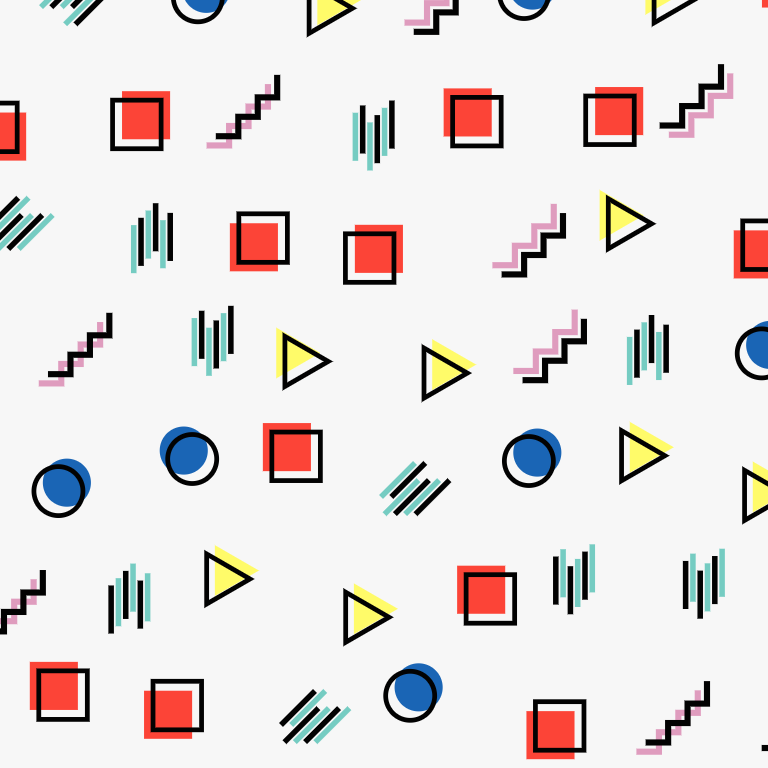
Reproduce this pattern procedurally as a WebGL 1 fragment shader.

```glsl
precision highp float;
// Retro confetti: offset squares, triangles, circles, bar groups and stairs scattered on off-white.

uniform vec2 u_resolution;

const vec3 PAPER  = vec3(0.968, 0.968, 0.968);
const vec3 INK    = vec3(0.008, 0.006, 0.006);
const vec3 RED    = vec3(0.99, 0.265, 0.215);
const vec3 YELLOW = vec3(1.0, 0.985, 0.41);
const vec3 BLUE   = vec3(0.10, 0.395, 0.71);
const vec3 TEAL   = vec3(0.46, 0.80, 0.76);
const vec3 PINK   = vec3(0.875, 0.61, 0.745);

const float CELL = 0.154;        // grid spacing, in canvas widths
const float JITTER = 0.38;       // full range of wandering, in cells
const float MOTIF = 0.1;         // motif unit, in canvas widths
const float HALF_LINE = 0.031;   // half outline width, in motif units

vec2 hash2(vec2 p) {
  vec3 h = fract(p.xyx * vec3(0.1031, 0.1030, 0.0973));
  h += dot(h, h.yzx + 33.33);
  return fract((h.xx + h.yz) * h.zy);
}

float coverage(float d, float pixel) {
  return clamp(0.5 - d / pixel, 0.0, 1.0);
}

// Distance fields; the box and the triangle keep sharp corners when outlined.
float boxField(vec2 p, vec2 halfSize) {
  vec2 d = abs(p) - halfSize;
  return max(d.x, d.y);
}

float triangleField(vec2 p, float inradius) {
  return max(-p.x, 0.5 * p.x + 0.866 * abs(p.y)) - inradius;
}

float outline(float d) {
  return abs(d) - HALF_LINE;
}

float stairsField(vec2 p, float tread, float halfWidth) {
  float d = 1e3;
  vec2 corner = vec2(-1.5 * tread);
  for (int i = 0; i < 3; i++) {
    vec2 flatMid = corner + vec2(0.5 * tread, 0.0);
    vec2 riserMid = corner + vec2(tread, 0.5 * tread);
    float reach = 0.5 * tread + halfWidth;
    d = min(d, boxField(p - flatMid, vec2(reach, halfWidth)));
    d = min(d, boxField(p - riserMid, vec2(halfWidth, reach)));
    corner += tread;
  }
  return d;
}

// Six staggered bars: x holds the coloured ones, y the black ones.
vec2 barsField(vec2 p, float parity) {
  vec2 d = vec2(1e3);
  for (int i = 0; i < 6; i++) {
    float n = float(i);
    float rise = 0.095 * n - 0.145 - 0.316 * step(3.5, n);
    vec2 mid = vec2(0.095 * (n - 2.5), rise);
    float bar = boxField(p - mid, vec2(0.036, 0.313));
    if (mod(n + parity, 2.0) < 0.5) d.x = min(d.x, bar);
    else d.y = min(d.y, bar);
  }
  return d;
}

// Paints one motif: a colour shape with a black partner over it.
vec3 paintMotif(vec3 base, vec2 p, vec2 cell, float pixel) {
  float kind = fract(dot(cell, vec2(0.755, 0.57)) + 0.4 * hash2(cell + 71.0).x);
  vec2 side = sign(hash2(cell + 23.0) - 0.5);
  vec2 drift = 0.06 * side;
  vec2 upDrift = vec2(0.055 * side.x, 0.055);
  vec2 d;
  vec3 tint;
  if (kind < 0.21) {
    tint = RED;
    d.x = boxField(p - drift, vec2(0.313));
    d.y = outline(boxField(p + drift, vec2(0.316)));
  } else if (kind < 0.44) {
    tint = YELLOW;
    d.x = triangleField(p - upDrift, 0.191);
    d.y = outline(triangleField(p + upDrift, 0.188));
  } else if (kind < 0.58) {
    tint = BLUE;
    d.x = length(p - upDrift) - 0.313;
    d.y = outline(length(p + upDrift) - 0.319);
  } else if (kind < 0.79) {
    tint = TEAL;
    vec2 q = p * side.x;
    vec2 diagonal = vec2(q.x - q.y, q.x + q.y) * 0.7071;
    bool tilted = hash2(cell + 47.0).x < 0.24;
    d = barsField(tilted ? diagonal : q, step(0.0, side.y));
  } else {
    tint = PINK;
    d.x = stairsField(p - drift, 0.253, 0.04);
    d.y = stairsField(p + drift, 0.253, 0.04);
  }
  vec3 color = mix(base, tint, coverage(d.x, pixel));
  return mix(color, INK, coverage(d.y, pixel));
}

void main() {
  float pixel = 1.0 / min(u_resolution.x, u_resolution.y);
  vec2 grid = gl_FragCoord.xy * pixel / CELL;
  vec3 color = PAPER;
  // Each row slides by its own amount, and each motif wanders in its cell.
  for (int j = -1; j <= 1; j++) {
    float row = floor(grid.y) + float(j);
    float slide = hash2(vec2(row, 5.0)).x;
    for (int i = -1; i <= 1; i++) {
      vec2 cell = vec2(floor(grid.x - slide) + float(i), row);
      vec2 center = cell + vec2(slide, 0.0) + 0.5 + JITTER * (hash2(cell + 11.0) - 0.5);
      color = paintMotif(color, (grid - center) * CELL / MOTIF, cell, pixel / MOTIF);
    }
  }
  gl_FragColor = vec4(color, 1.0);
}
```
